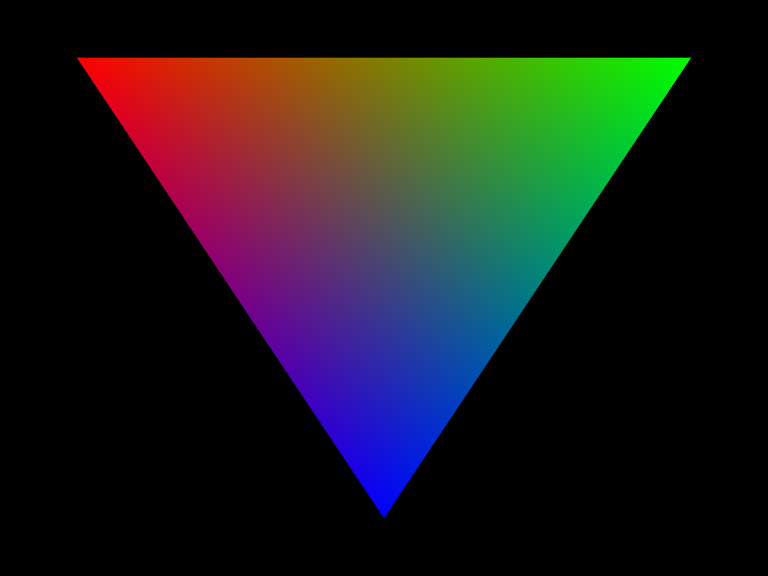
Reproduce this background procedurally as a Shadertoy shader.

```glsl
// A downward-pointing triangle on black, with one primary colour per corner.
// Barycentric weights blend the corner colours linearly across the face;
// the distance to the nearest side gives a smooth, resolution-free edge.

// Corners as fractions of the canvas, origin at the lower left
const vec2 CORNER_LEFT   = vec2(0.1, 0.9);
const vec2 CORNER_RIGHT  = vec2(0.9, 0.9);
const vec2 CORNER_BOTTOM = vec2(0.5, 0.1);

const vec3 COLOR_LEFT   = vec3(1.0, 0.0, 0.0);
const vec3 COLOR_RIGHT  = vec3(0.0, 1.0, 0.0);
const vec3 COLOR_BOTTOM = vec3(0.0, 0.0, 1.0);
const vec3 BACKGROUND   = vec3(0.0);

const float EDGE_SOFTNESS = 0.7; // width of the edge blend, in pixels

float cross2(vec2 u, vec2 v) {
    return u.x * v.y - u.y * v.x;
}

// Weight of each corner at p; all are positive inside the triangle
vec3 barycentric(vec2 p, vec2 a, vec2 b, vec2 c) {
    vec3 areas = vec3(cross2(c - b, p - b),
                      cross2(a - c, p - c),
                      cross2(b - a, p - a));
    return areas / cross2(b - a, c - a);
}

void mainImage(out vec4 fragColor, in vec2 fragCoord) {
    // Canvas units: height is 1, width is the aspect ratio
    vec2 scale = vec2(iResolution.x / iResolution.y, 1.0);
    vec2 p = fragCoord / iResolution.y;
    vec2 a = CORNER_LEFT * scale;
    vec2 b = CORNER_RIGHT * scale;
    vec2 c = CORNER_BOTTOM * scale;

    vec3 weights = barycentric(p, a, b, c);

    // Each weight times its corner's height is the distance to the far side
    vec3 sides = vec3(length(c - b), length(a - c), length(b - a));
    vec3 heights = abs(cross2(b - a, c - a)) / sides;
    vec3 inset = weights * heights;
    float nearest = min(inset.x, min(inset.y, inset.z));
    float coverage = clamp(nearest * iResolution.y / EDGE_SOFTNESS + 0.5, 0.0, 1.0);

    // Linear colour blend, kept in range along the soft edge
    vec3 face = mat3(COLOR_LEFT, COLOR_RIGHT, COLOR_BOTTOM) * clamp(weights, 0.0, 1.0);
    fragColor = vec4(mix(BACKGROUND, face, coverage), 1.0);
}
```
